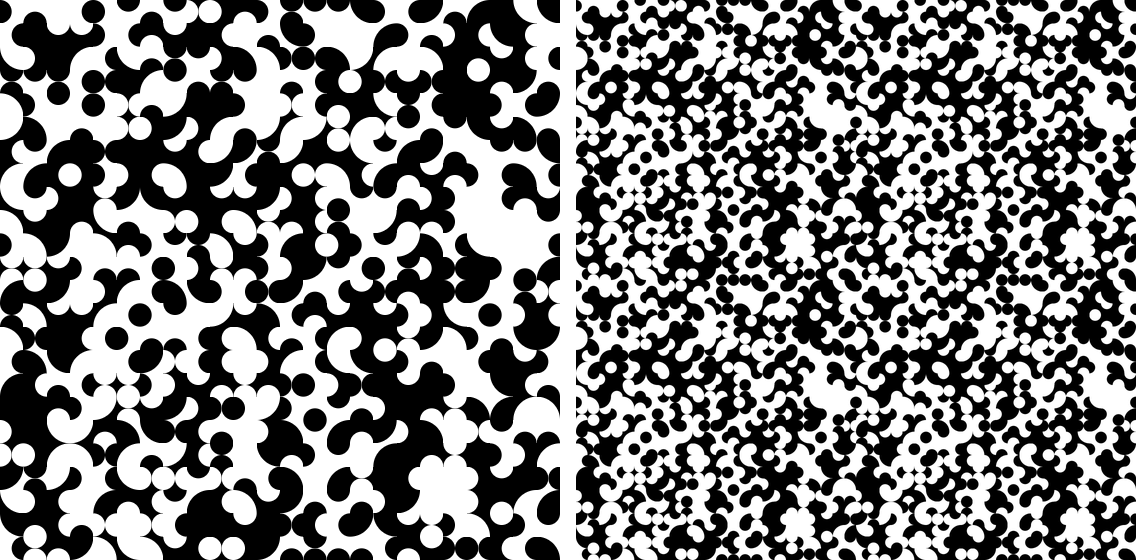
Left, the tile; right, the same tile 2 across and 2 down.
Give the GLSL for this pattern, as a Shadertoy shader.

```glsl
// Black and white Truchet tiling: random edge colours joined by half discs and quarter discs.

#define CELLS 24.0        // cells along each side, a whole number so it tiles
#define WHITE_SHARE 0.505 // chance that a cell edge is white
#define SEED 7u
#define INK vec3(0.0)
#define PAPER vec3(1.0)

// Integer hash of a wrapped grid position, from 0 to 1.
float hash(vec2 cell, uint channel) {
    uvec2 c = uvec2(mod(cell, CELLS));
    uint h = c.x + 131u * c.y + 27644u * channel + 91138u * SEED;
    h = h * 747796405u + 2891336453u;
    h = ((h >> ((h >> 28u) + 4u)) ^ h) * 277803737u;
    h = (h >> 22u) ^ h;
    return float(h >> 8u) / 16777216.0;
}

// Random tone: +1 is paper, -1 is ink.
float tone(vec2 cell, uint channel) {
    return hash(cell, channel) < WHITE_SHARE ? 1.0 : -1.0;
}

// Distance to a half disc on a cell edge, ignored if it has the ground's tone.
float edgeDisc(vec2 p, vec2 middle, float edge, float ground) {
    return edge == ground ? 1.0 : length(p - middle) - 0.5;
}

// Signed distance to the outline, positive on paper, in cell units.
float truchet(vec2 position) {
    vec2 cell = floor(position);
    vec2 p = position - cell;

    // Edge tones are shared with the neighbouring cells.
    float left   = tone(cell, 0u);
    float right  = tone(cell + vec2(1.0, 0.0), 0u);
    float bottom = tone(cell, 1u);
    float top    = tone(cell + vec2(0.0, 1.0), 1u);
    float choice = tone(cell, 2u);

    // Two adjacent edges of each tone: a quarter disc in the chosen tone.
    if (left != right && bottom != top) {
        vec2 corner = vec2(left == choice ? 0.0 : 1.0, bottom == choice ? 0.0 : 1.0);
        return choice * (1.0 - length(p - corner));
    }

    // Otherwise: half discs of the rarer tone on the commoner one.
    float sum = left + right + bottom + top;
    float ground = sum == 0.0 ? choice : sign(sum);
    float d = edgeDisc(p, vec2(0.0, 0.5), left, ground);
    d = min(d, edgeDisc(p, vec2(1.0, 0.5), right, ground));
    d = min(d, edgeDisc(p, vec2(0.5, 0.0), bottom, ground));
    d = min(d, edgeDisc(p, vec2(0.5, 1.0), top, ground));
    return ground * d;
}

void mainImage(out vec4 fragColor, in vec2 fragCoord) {
    vec2 position = fragCoord / iResolution.xy * CELLS;
    float pixel = CELLS / min(iResolution.x, iResolution.y);
    float coverage = clamp(truchet(position) / pixel + 0.5, 0.0, 1.0);
    fragColor = vec4(mix(INK, PAPER, coverage), 1.0);
}
```
